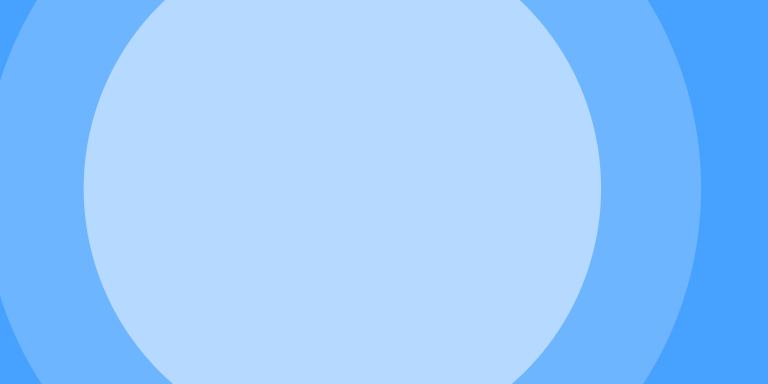
A Shadertoy shader for this background:

```glsl
// Two concentric pale blue discs, cropped by the canvas, on a brighter blue ground.

// Antialiased coverage of a disc, one pixel wide at its edge
float discMask(vec2 p, float radius, float pixel) {
    return clamp(0.5 - (length(p) - radius) / pixel, 0.0, 1.0);
}

void mainImage(out vec4 fragColor, in vec2 fragCoord) {
    // Canvas height is one unit; both discs share a centre left of the middle
    float pixel = 1.0 / iResolution.y;
    vec2 centre = vec2(0.4458 * iResolution.x * pixel, 0.5094);
    vec2 p = fragCoord * pixel - centre;

    vec3 ground = vec3(0.28, 0.637, 1.0);
    vec3 ringBlue = vec3(0.43, 0.708, 1.0);
    vec3 paleBlue = vec3(0.71, 0.851, 1.0);

    // Outer disc, then inner disc on top
    vec3 color = mix(ground, ringBlue, discMask(p, 0.9341, pixel));
    color = mix(color, paleBlue, discMask(p, 0.6737, pixel));

    fragColor = vec4(color, 1.0);
}
```
